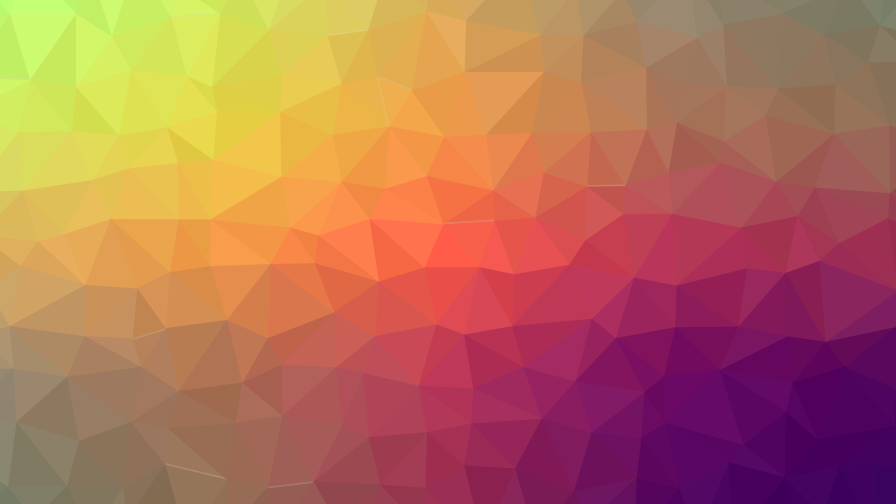
Reproduce this background procedurally as a WebGL 2 fragment shader.

```glsl
#version 300 es
precision highp float;
// Low-poly mesh of flat triangles, shaded from lime through coral to deep violet.

#define ROWS 10.0          // mesh rows over the canvas height
#define JITTER 0.68        // full range of vertex displacement, in cells
#define SHADE_VARIATION 0.025
#define SEAM_CHANCE 0.018  // share of triangles with a pale seam
#define SEAM_STRENGTH 0.22
#define SEAM_WIDTH 0.022   // in cells

uniform vec2 u_resolution;
out vec4 fragColor;

const vec3 RAMP[5] = vec3[5](
  vec3(0.74, 1.00, 0.46),  // lime
  vec3(0.91, 0.84, 0.27),  // yellow
  vec3(1.00, 0.36, 0.28),  // coral
  vec3(0.43, 0.04, 0.40),  // purple
  vec3(0.21, 0.00, 0.36)   // violet
);

float hash(vec2 p) {
  return fract(sin(dot(p, vec2(127.1, 311.7))) * 43758.5453);
}

float cross2(vec2 a, vec2 b) {
  return a.x * b.y - a.y * b.x;
}

vec3 ramp(float t) {
  float s = clamp(t, 0.0, 1.0) * 4.0;
  int i = min(int(s), 3);
  return mix(RAMP[i], RAMP[i + 1], s - float(i));
}

// Average of one ramp running rightwards and one running downwards
vec3 gradient(vec2 gridPos) {
  vec2 uv = (gridPos + 0.5) / ROWS;
  uv.x *= u_resolution.y / u_resolution.x;
  return 0.5 * (ramp(uv.x) + ramp(1.0 - uv.y));
}

vec2 meshVertex(vec2 cell) {
  vec2 offset = vec2(hash(cell), hash(cell + 57.3)) - 0.5;
  return cell + JITTER * offset;
}

// Signed distance to the line a-b, negative on its left side
float edgeDistance(vec2 p, vec2 a, vec2 b) {
  vec2 e = b - a;
  return -cross2(e, p - a) / length(e);
}

// Premultiplied colour and coverage of one counter-clockwise triangle
vec4 triangle(vec2 p, vec2 a, vec2 b, vec2 c, float pixel) {
  float ab = edgeDistance(p, a, b);
  float d = max(ab, max(edgeDistance(p, b, c), edgeDistance(p, c, a)));
  float coverage = clamp(0.5 - d / pixel, 0.0, 1.0);
  vec2 centre = (a + b + c) / 3.0;
  vec3 color = gradient(centre);
  color += SHADE_VARIATION * (hash(centre) - 0.5) * 2.0;
  float seam = step(hash(centre + 9.1), SEAM_CHANCE);
  seam *= 1.0 - smoothstep(SEAM_WIDTH, SEAM_WIDTH + pixel, abs(ab));
  color = mix(color, vec3(0.9, 0.8, 0.75), SEAM_STRENGTH * seam);
  return vec4(color, 1.0) * coverage;
}

// Splits a cell along the diagonal that gives the better-shaped triangles
vec4 meshCell(vec2 p, vec2 cell, float pixel) {
  vec2 a = meshVertex(cell);
  vec2 b = meshVertex(cell + vec2(1.0, 0.0));
  vec2 c = meshVertex(cell + vec2(1.0, 1.0));
  vec2 d = meshVertex(cell + vec2(0.0, 1.0));
  float angleSum = cross2(c - b, a - b) * dot(a - d, c - d)
                 + dot(c - b, a - b) * cross2(a - d, c - d);
  if (angleSum >= 0.0) {
    return triangle(p, a, b, c, pixel) + triangle(p, c, d, a, pixel);
  }
  return triangle(p, a, b, d, pixel) + triangle(p, b, c, d, pixel);
}

void main() {
  float pixel = ROWS / u_resolution.y;
  vec2 p = gl_FragCoord.xy * pixel - 0.5;
  vec2 home = floor(p);

  // Displaced cells can reach into their neighbours
  vec4 sum = vec4(0.0);
  for (int y = -1; y <= 1; y++) {
    for (int x = -1; x <= 1; x++) {
      sum += meshCell(p, home + vec2(x, y), pixel);
    }
  }
  fragColor = vec4(sum.rgb / max(sum.a, 0.001), 1.0);
}
```
